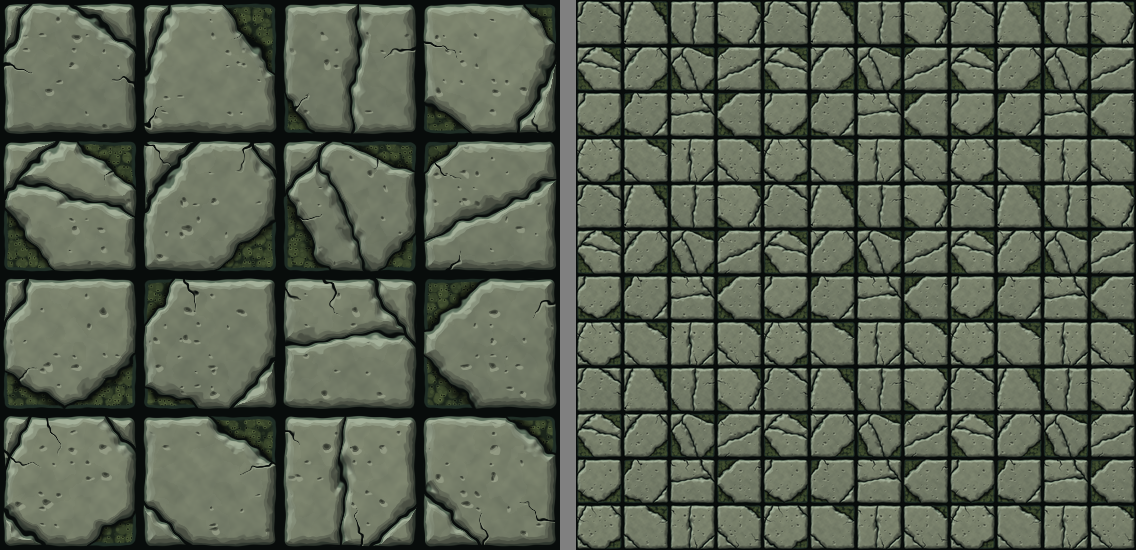
Left: one tile. Right: repeated 3 by 3.
A WebGL 1 fragment shader for this texture:

```glsl
precision highp float;
uniform vec2 u_resolution;

float px; // pixel size in tile units

float fill(float d) { return 1.0 - smoothstep(-px, px, d); }

vec2 hash2(vec2 p) {
  vec2 k = vec2(dot(p, vec2(127.1, 311.7)), dot(p, vec2(269.5, 183.3)));
  return fract(sin(k) * 43758.55);
}

// distance to the nearest cell point, and that cell's random value
vec2 cell(vec2 p) {
  vec2 best = vec2(9.0, 0.0);
  for (int y = -1; y <= 1; y++)
    for (int x = -1; x <= 1; x++) {
      vec2 c = floor(p) + vec2(float(x), float(y));
      vec2 h = hash2(c);
      float d = length(c + 0.15 + 0.7 * h - p);
      if (d < best.x) best = vec2(d, h.y);
    }
  return best;
}

// layered sines that bend straight edges into broken ones
vec2 wobble(vec2 p, vec2 id) {
  vec2 a = p * 11.0 + hash2(id + 3.7) * vec2(47.0, 83.0);
  return 0.013 * sin(a.yx + 1.5 * sin(a * 1.7))
       + 0.005 * sin(a.yx * 3.3 + 2.0 * sin(a * 2.9));
}

float roundBox(vec2 p, float halfSize) {
  vec2 q = abs(p) - halfSize + 0.045;
  return length(max(q, 0.0)) + min(max(q.x, q.y), 0.0) - 0.045;
}

// slab with broken corners, loose fragments and an occasional split
float stone(vec2 p, vec2 id) {
  vec2 w = wobble(p, id);
  float box = roundBox(p + 0.45 * w, 0.466);
  float body = box, chips = 1.0;
  vec2 q = p + 1.5 * w;
  for (int i = 0; i < 4; i++) {
    float k = float(i);
    vec2 h = hash2(id + 7.3 * k + 1.9);
    vec2 g = hash2(id * 1.7 + 5.1 * k + 11.0);
    vec2 side = vec2(mod(k, 2.0), floor(k / 2.0)) * 2.0 - 1.0;
    if (h.x > 0.47) {
      float cut = dot(q, normalize(side * (0.5 + g))) - mix(0.35, 0.5, h.y);
      body = max(body, cut);
      if (g.x > 0.66) chips = min(chips, max(box, 0.026 - cut));
    }
  }
  vec2 s = hash2(id + 23.4);
  if (s.x > 0.68) {
    float a = s.y * 3.14;
    float split = dot(q, vec2(cos(a), sin(a))) + 0.2 * (hash2(id + 31.0).x - 0.5);
    body = max(body, 0.009 - abs(split));
  }
  return min(body, chips);
}

// tapering cracks running inward from the rim
float cracks(vec2 p, vec2 id) {
  float d = 1.0;
  for (int i = 0; i < 2; i++) {
    vec2 h = hash2(id + 13.7 * float(i) + 41.0);
    float a = h.x * 6.283, len = mix(0.12, 0.3, h.y);
    vec2 dir = vec2(cos(a), sin(a));
    vec2 r = p - dir * 0.45 / max(abs(dir.x), abs(dir.y));
    float along = -dot(r, dir);
    float across = dot(r, vec2(-dir.y, dir.x))
                 + 0.02 * sin(along * 24.0 + h.y * 40.0) + 0.006 * sin(along * 70.0);
    d = min(d, max(abs(across) - 0.011 * (1.0 - along / len), along - len));
  }
  return d;
}

void main() {
  px = 3.0 / min(u_resolution.x, u_resolution.y);
  vec2 grid = gl_FragCoord.xy / u_resolution * 4.0;
  vec2 id = floor(grid), p = fract(grid) - 0.5;
  vec2 seed = id * 31.0;
  vec2 w = wobble(p * 1.6, id + 5.0);
  vec3 grout = vec3(0.03, 0.047, 0.042);

  // surface distance and slope
  float d = stone(p, id);
  vec2 e = vec2(0.009, 0.0);
  vec2 slope = vec2(stone(p + e, id) - stone(p - e, id),
                    stone(p + e.yx, id) - stone(p - e.yx, id));
  float lit = dot(slope / (length(slope) + 0.0001), vec2(-0.42, 0.91));

  // mossy bed
  vec2 clump = cell(p * 13.0 + seed + 4.0 * w);
  vec2 speck = cell(p * 30.0 + seed + 9.0);
  vec3 moss = mix(vec3(0.10, 0.14, 0.10), vec3(0.25, 0.30, 0.18),
                  smoothstep(0.62, 0.38, clump.x) * (0.55 + 0.45 * clump.y));
  moss += vec3(0.09, 0.10, 0.06) * speck.y * (1.0 - smoothstep(0.3, 0.5, speck.x));
  moss *= 1.0 - 0.6 * (1.0 - smoothstep(0.1, 0.24, speck.x)) * step(0.5, speck.y);
  moss *= 0.35 + 0.65 * smoothstep(0.01, 0.07, d);
  float bed = roundBox(p + 0.3 * w, 0.468);
  moss = mix(moss, vec3(0.12, 0.18, 0.15), smoothstep(-0.03, -0.015, bed));
  vec3 color = mix(grout, moss, fill(bed));
  color = mix(color, grout, fill(d - 0.016));

  // worn face
  vec2 plate = cell(p * 8.0 + seed + 12.0 * w);
  float tone = 0.5 + 0.4 * p.y + 9.0 * (w.x + w.y) + 0.4 * (hash2(id + 2.0).x - 0.5);
  vec3 face = mix(vec3(0.42, 0.45, 0.38), vec3(0.50, 0.53, 0.44), clamp(tone, 0.0, 1.0));
  face += 0.018 * (plate.y - 0.5);

  // pits with a lit lower lip
  for (int k = 0; k < 2; k++) {
    float scale = 5.0 + 4.0 * float(k);
    vec2 g = (p + 0.7 * w) * scale + seed + 0.37;
    vec2 h = hash2(floor(g) + 17.0);
    vec2 f = fract(g) - 0.5 - 0.2 * (h.yx - 0.5);
    float r = mix(0.09, 0.18, h.y), on = step(0.74, h.x);
    float lip = length((f - vec2(0.06, -0.1)) * vec2(0.9, 1.3)) - r;
    float pit = length(f * vec2(1.0, 1.4)) - r * 0.85;
    face = mix(face, vec3(0.60, 0.63, 0.54), 0.75 * on * fill(lip / scale));
    face = mix(face, vec3(0.29, 0.31, 0.26), 0.85 * on * fill(pit / scale));
    face = mix(face, vec3(0.21, 0.23, 0.19), on * fill((pit + r * 0.45 - f.y * 0.5) / scale));
  }

  // chipped bevel in stepped bands
  float depth = -d + 0.035 * (plate.x - 0.45) + 0.5 * w.x;
  vec3 bevel = mix(vec3(0.28, 0.30, 0.255), vec3(0.65, 0.70, 0.61), smoothstep(-0.3, 0.85, lit));
  face = mix(face, bevel, 0.45 * fill(depth - 0.062));
  face = mix(face, bevel, 0.9 * fill(depth - 0.038));
  vec3 rim = mix(vec3(0.17, 0.20, 0.17), vec3(0.33, 0.41, 0.34), smoothstep(-0.4, 0.9, lit));
  face = mix(face, rim, 0.9 * fill(-d - 0.013 - 0.4 * abs(w.y)));

  // cracks with a bright lower edge
  vec2 bent = p + w;
  face = mix(face, vec3(0.62, 0.66, 0.57), 0.7 * fill(cracks(bent + vec2(-0.007, 0.012), id)));
  face = mix(face, grout, fill(cracks(bent, id)));

  gl_FragColor = vec4(mix(color, face, fill(d)), 1.0);
}
```
